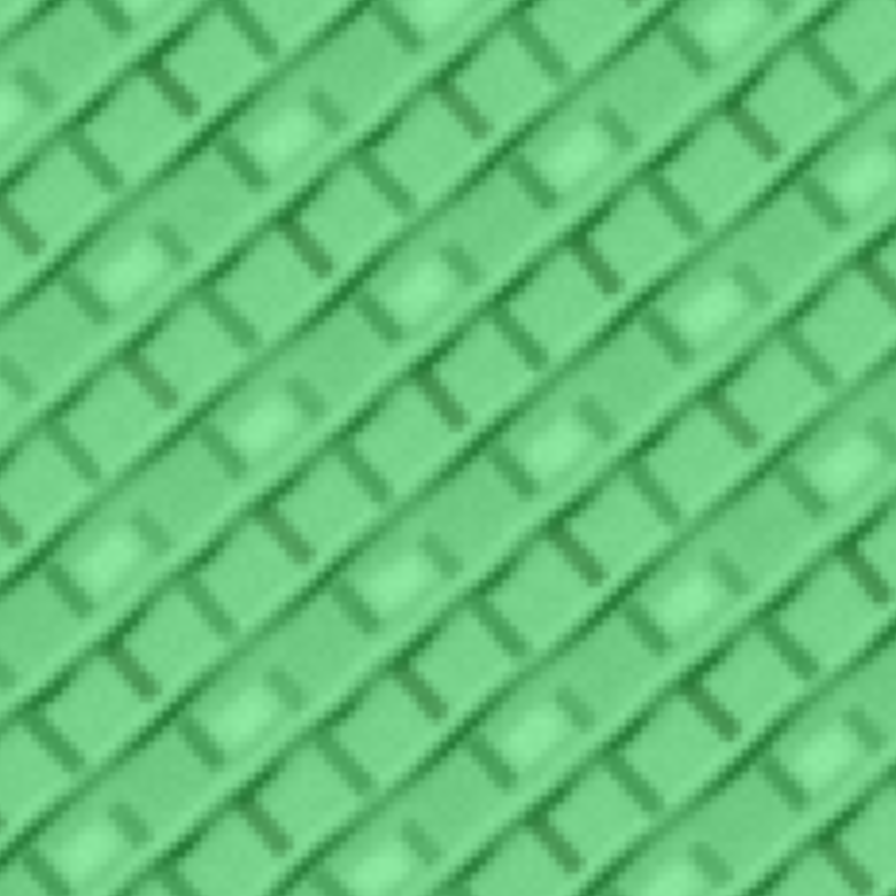
Reproduce this pattern procedurally as a WebGL 1 fragment shader.

```glsl
precision highp float;
// Green woven relief: a square cell turned by 41 degrees and repeated.
// Each cell holds two dark grooves, four cross notches and a raised bright pad.
// Shade is taken on a coarse grid and blended, giving stepped, grainy lines.

uniform vec2 u_resolution;

float hash(vec2 p) {
  return fract(sin(dot(p, vec2(127.1, 311.7))) * 4375.54);
}

float noise(vec2 p) {
  vec2 i = floor(p);
  vec2 f = fract(p);
  f = f * f * (3.0 - 2.0 * f);
  return mix(mix(hash(i), hash(i + vec2(1.0, 0.0)), f.x),
             mix(hash(i + vec2(0.0, 1.0)), hash(i + vec2(1.0, 1.0)), f.x), f.y);
}

// Signed distance to the nearest repeat of zero, period one.
float wrap(float x) {
  return x - floor(x + 0.5);
}

float bell(float x, float width) {
  return exp(-x * x / (2.0 * width * width));
}

// Cross notch centred at c, running along y.
float notch(vec2 p, vec2 c, float halfLength) {
  float along = abs(wrap(p.y - c.y));
  float ends = 1.0 - smoothstep(halfLength - 0.04, halfLength + 0.04, along);
  float across = abs(wrap(p.x - c.x));
  return (1.0 - smoothstep(0.02, 0.085, across)) * ends;
}

// Soft rounded pad centred at c.
float pad(vec2 p, vec2 c, vec2 size) {
  vec2 d = vec2(wrap(p.x - c.x), wrap(p.y - c.y)) / size;
  d *= d;
  return exp(-dot(d, d));
}

vec3 weave(vec2 uv) {
  // Cell coordinates: x along the grooves, y across them, downwards.
  vec2 d = (uv - vec2(0.4674, 0.582)) / 0.2295;
  vec2 along = vec2(cos(radians(41.0)), sin(radians(41.0)));
  vec2 p = vec2(dot(d, along), dot(d, vec2(along.y, -along.x)));

  // Slight unevenness between repeats.
  p += 0.02 * (vec2(noise(p * 3.0), noise(p * 3.0 + 17.0)) - 0.5);
  float wear = 0.85 + 0.3 * noise(p * 1.3 + 5.0);

  float turn = 6.2832 * p.x;
  float strong = wrap(p.y + 0.02 - 0.008 * sin(2.0 * turn));
  float weak = wrap(p.y - 0.455 + 0.006 * sin(turn));

  // Grooves: a thin dark core that pulses along the line, with a soft shadow.
  float shade = 0.38;
  shade += (3.2 + 1.3 * cos(2.0 * (turn - 0.75))) * bell(strong, 0.027) * wear;
  shade += (2.9 + 1.4 * cos(turn)) * bell(weak, 0.027) * wear;
  shade += 0.9 * (bell(strong, 0.06) + bell(weak, 0.06));

  // Lit ridges above the grooves.
  shade -= 0.9 * (bell(wrap(strong + 0.09), 0.024) + bell(wrap(weak + 0.09), 0.024));

  // Notches: two deep ones in the first row, two faint ones in the second.
  float brown = notch(p, vec2(0.0, 0.17), 0.17);
  shade += 3.1 * brown * wear;
  shade += 2.8 * notch(p, vec2(0.485, 0.20), 0.18) * wear;
  shade += 2.5 * notch(p, vec2(0.03, 0.66), 0.15) * wear;
  shade += 1.7 * notch(p, vec2(0.51, 0.73), 0.12) * wear;

  // Second row alternates a small bright pad in a darker rim with a shaded one.
  shade += 0.55 * pad(p, vec2(0.27, 0.70), vec2(0.25, 0.19));
  shade -= 1.8 * pad(p, vec2(0.27, 0.70), vec2(0.16, 0.10));
  shade += 0.5 * pad(p, vec2(0.77, 0.66), vec2(0.22, 0.16));
  shade = clamp(shade, -0.9, 5.4);

  vec3 color = vec3(0.49, 0.85, 0.57) - shade * vec3(0.062, 0.066, 0.064);
  return color + brown * vec3(0.025, -0.012, 0.0);
}

// Shade of one grid point, with a little grain.
vec3 texel(vec2 cell) {
  return weave((cell + 0.5) / 116.0) + 0.03 * (hash(cell) - 0.5);
}

void main() {
  vec2 grid = gl_FragCoord.xy / u_resolution * 116.0 - 0.5;
  vec2 cell = floor(grid);
  vec2 f = smoothstep(0.1, 0.9, grid - cell);
  vec3 low = mix(texel(cell), texel(cell + vec2(1.0, 0.0)), f.x);
  vec3 high = mix(texel(cell + vec2(0.0, 1.0)), texel(cell + vec2(1.0, 1.0)), f.x);
  gl_FragColor = vec4(mix(low, high, f.y), 1.0);
}
```
